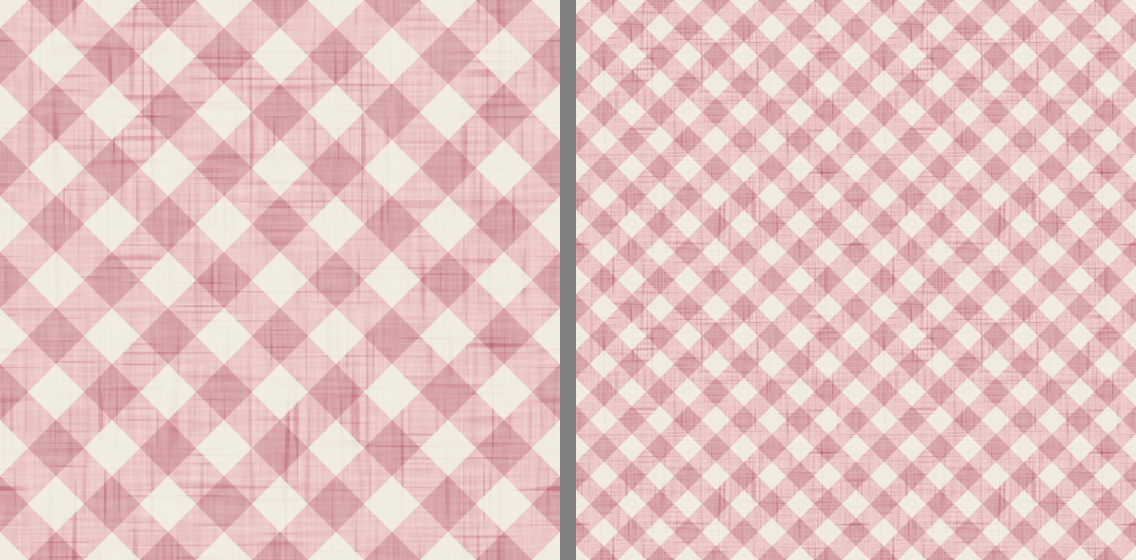
Left: one tile. Right: repeated 2 by 2.
Reproduce this pattern procedurally as a Shadertoy shader.

```glsl
#define REPEATS 5.0
#define THREADS 256.0
#define SLUBS 192.0
#define CREAM vec3(0.94, 0.922, 0.872)
#define PINK vec3(0.912, 0.762, 0.757)
#define ROSE vec3(0.838, 0.628, 0.642)
#define DYE vec3(0.45, 1.0, 0.85)
#define FINE_DEPTH 0.055
#define SLUB_DEPTH 0.12
#define GRAIN_DEPTH 0.025

float hash(vec2 cell, float seed) {
    uvec3 q = uvec3(cell, seed) * uvec3(1597u, 3571u, 9349u);
    uint h = (q.x ^ (q.y * 2477u) ^ q.z) * 747796u + 28913u;
    h = (h ^ (h >> 15)) * 739981u;
    h = (h ^ (h >> 13)) * 915569u;
    h ^= h >> 16;
    return float(h & 65535u) / 65535.0;
}

// Value noise whose lattice wraps over the unit square
float wrapNoise(vec2 uv, vec2 cells, float seed) {
    vec2 p = uv * cells;
    vec2 f = fract(p);
    f = f * f * (3.0 - 2.0 * f);
    vec2 lo = mod(floor(p), cells);
    vec2 hi = mod(lo + 1.0, cells);
    float near = mix(hash(lo, seed), hash(vec2(hi.x, lo.y), seed), f.x);
    float far = mix(hash(vec2(lo.x, hi.y), seed), hash(hi, seed), f.x);
    return mix(near, far, f.y);
}

// Dye depth of yarns running along uv.y: fine threads plus sparse darker slubs
float yarn(vec2 uv, float seed) {
    float fine = wrapNoise(uv, vec2(THREADS, 12.0), seed) - 0.5;
    float slub = smoothstep(0.62, 1.0, wrapNoise(uv, vec2(SLUBS, 8.0), seed + 1.0));
    float cluster = wrapNoise(uv, vec2(26.0, 4.0), seed + 2.0);
    return FINE_DEPTH * fine + SLUB_DEPTH * (slub * (0.3 + cluster) - 0.1);
}

void mainImage(out vec4 fragColor, in vec2 fragCoord) {
    vec2 uv = fragCoord / iResolution.xy;

    // Two diagonal stripe sets, each covering half of its period
    vec2 p = uv * REPEATS;
    vec2 diagonal = vec2(p.x + p.y, p.x - p.y);
    vec2 fromCentre = abs(fract(diagonal) - 0.5);
    float soft = REPEATS * 1.1 / min(iResolution.x, iResolution.y);
    vec2 stripe = 1.0 - smoothstep(0.25 - soft, 0.25 + soft, fromCentre);
    float layers = stripe.x + stripe.y;

    // Crossed stripes give the deepest colour
    vec3 colour = mix(CREAM, PINK, min(layers, 1.0));
    colour = mix(colour, ROSE, max(layers - 1.0, 0.0));

    // Woven linen texture, fainter on the undyed cloth
    float weave = yarn(uv, 3.0) + yarn(uv.yx, 17.0);
    weave += GRAIN_DEPTH * (wrapNoise(uv, vec2(THREADS), 31.0) - 0.5);
    float dyed = mix(0.22, 1.0, min(layers, 1.0));
    colour -= weave * dyed * DYE;

    fragColor = vec4(clamp(colour, 0.0, 1.0), 1.0);
}
```
